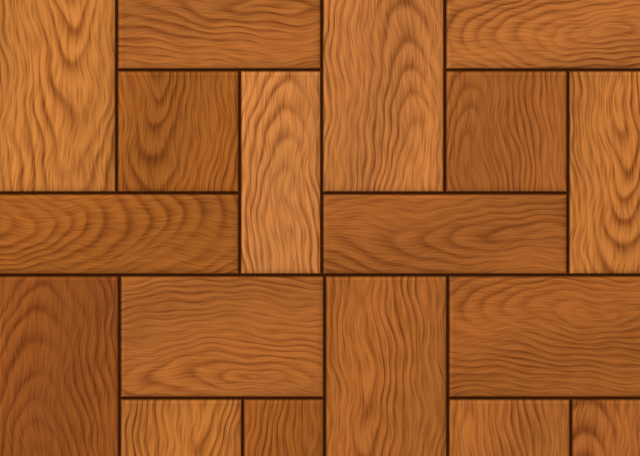
A Shadertoy shader for this pattern:

```glsl
// Oak parquet: a pinwheel of five planks repeated on a square grid, with dark seams.

float hash(vec2 p) {
    return fract(sin(dot(p, vec2(127.1, 311.7))) * 4375.85);
}

// Cellular noise: distance to the nearest scattered point.
float cellular(vec2 p) {
    vec2 cell = floor(p);
    float nearest = 2.0;
    for (int j = -1; j <= 1; j++)
    for (int i = -1; i <= 1; i++) {
        vec2 c = cell + vec2(i, j);
        vec2 point = c + vec2(hash(c), hash(c + 37.3));
        nearest = min(nearest, length(p - point));
    }
    return nearest;
}

// Plank of the 8 x 8 tile under t: origin in xy, size in zw.
vec4 plankAt(vec2 t, out int kind) {
    if (t.x < 3.0 && t.y < 6.0) { kind = 0; return vec4(0, 0, 3, 6); }
    if (t.y < 3.0)              { kind = 1; return vec4(3, 0, 5, 3); }
    if (t.x > 6.0)              { kind = 3; return vec4(6, 3, 2, 5); }
    if (t.y < 6.0)              { kind = 2; return vec4(3, 3, 3, 3); }
    kind = 4;
    return vec4(0, 6, 6, 2);
}

// Lightness of each plank kind, for a two by two group of tiles.
const float TONES[20] = float[20](
    0.85, 0.48, 0.36, 0.95, 0.36,
    0.78, 0.55, 0.38, 0.70, 0.36,
    0.14, 0.45, 0.66, 0.30, 0.40,
    0.46, 0.34, 0.48, 0.38, 0.45);

// Wood colour; g.x runs across the grain and g.y along it.
vec3 wood(vec2 g, vec2 size, float tone, float seed, float strength) {
    float r1 = hash(vec2(seed, 1.7));
    float r2 = hash(vec2(seed, 5.3));
    float r3 = hash(vec2(seed, 9.1));

    // Wavy fibres
    vec2 w = g;
    w.x += 0.10 * sin(g.y * 1.1 + seed) + 0.05 * sin(g.y * 2.6 + g.x * 2.3 + seed * 2.0)
         + 0.022 * sin(g.y * 5.7 - g.x * 5.0 + seed * 3.0);

    // Growth rings cut at a slant form arches and ovals
    float center = size.x * (0.15 + 0.7 * r1);
    float depth = (0.16 + 0.16 * r3) * (w.y - size.y * (1.5 * r2 - 0.3));
    float radius = length(vec2(w.x - center, depth));
    float phase = radius * (34.0 + 12.0 * r3) + 0.9 * sin(radius * 9.0 + seed)
                + 0.6 * sin(w.y * 1.9 + w.x * 4.0);
    float ring = pow(0.5 + 0.5 * sin(phase + 0.5 * sin(phase)), 2.0);
    ring *= 0.65 + 0.35 * sin(w.x * 3.1 + w.y * 0.7 + seed);

    // Long pores and fine fibre streaks
    float pores = smoothstep(0.5, 0.08, cellular(vec2(w.x * 10.0, w.y * 1.3) + seed * 7.0));
    float fibre = sin(w.x * 47.0 + 2.0 * sin(w.y * 1.3 + w.x * 6.0))
                * sin(w.x * 29.0 - w.y * 0.9 + seed);
    float shade = sin(w.x * 1.7 + w.y * 0.5 + seed * 4.0);

    vec3 base = mix(vec3(0.56, 0.29, 0.09), vec3(0.84, 0.53, 0.26), tone);
    base *= 1.0 + 0.045 * fibre + 0.04 * shade;
    base.b += 0.025 * (r2 - 0.3);
    float dark = strength * (ring + 0.4 * pores);
    return base * (1.0 - dark * vec3(0.75, 0.95, 1.15));
}

void mainImage(out vec4 fragColor, in vec2 fragCoord) {
    // Eight units per tile, y pointing down
    float px = 15.6 / iResolution.x;
    vec2 p = vec2(fragCoord.x, iResolution.y - fragCoord.y) * px + vec2(0.16, 1.3);
    p.x -= 0.07 * step(8.0, p.y);
    vec2 tile = floor(p / 8.0);
    vec2 t = p - tile * 8.0;

    int kind;
    vec4 plank = plankAt(t, kind);
    vec2 local = t - plank.xy;
    vec2 size = plank.zw;
    ivec2 group = ivec2(mod(tile, 2.0));
    float tone = TONES[(group.y * 2 + group.x) * 5 + kind];
    float seed = 1.0 + 20.0 * hash(tile * 3.7 + float(kind) * 1.3);

    // Kinds 1 and 4 lie flat, the others stand
    bool flatPlank = kind == 1 || kind == 4;
    vec2 grain = flatPlank ? local.yx : local;
    vec2 span = flatPlank ? size.yx : size;
    float strength = (flatPlank ? 0.19 : 0.25) + 0.09 * hash(vec2(seed, 3.1));
    vec3 color = wood(grain, span, tone, seed, strength);

    // Lit upper left bevel, soft shade and dark seam
    vec2 edges = min(local, size - local);
    float d = min(edges.x, edges.y);
    float lit = min(local.x, local.y);
    color *= 1.0 + 0.14 * smoothstep(0.05, 0.08, lit) * smoothstep(0.16, 0.09, lit);
    color *= 1.0 - 0.4 * exp(-d * 16.0);
    float seam = 1.0 - smoothstep(0.035 - px, 0.035 + px, d);
    color = mix(color, vec3(0.20, 0.08, 0.01), seam * 0.92);

    fragColor = vec4(color, 1.0);
}
```
